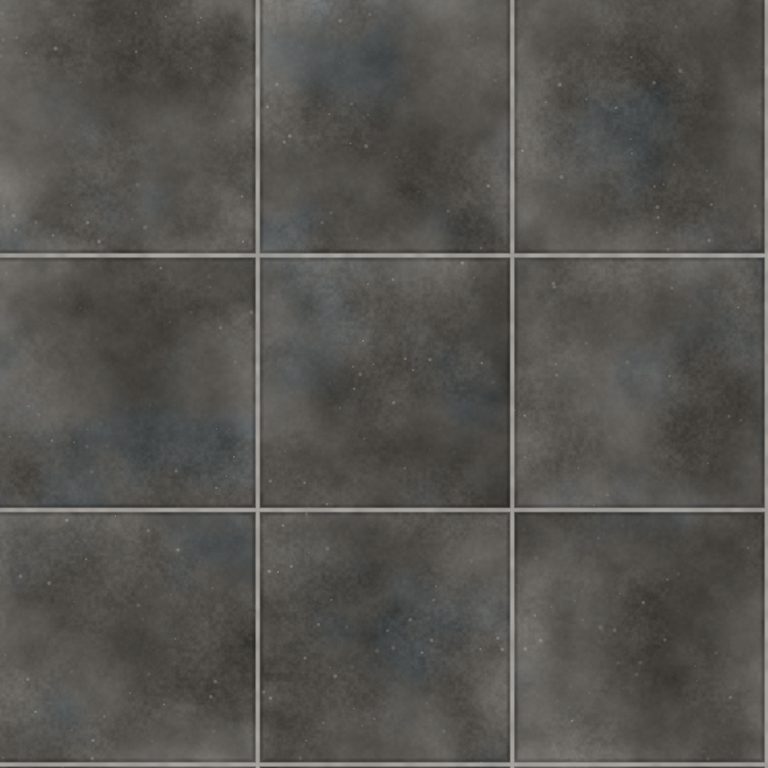
Give the GLSL for this texture, as a three.js fragment shader.

```glsl
// Worn charcoal cement tiles, three by three, with thin pale grout joints.
varying vec2 vUv;

#define PITCH 0.3314
#define ORIGIN vec2(0.0042, 0.0012)
#define JOINT_HALF_WIDTH 0.0028
#define JOINT_SOFTNESS 0.0016
#define TILE_COLOR vec3(0.323, 0.314, 0.296)
#define GROUT_COLOR vec3(0.63, 0.62, 0.60)
#define BLUE_TINT vec3(-0.022, 0.000, 0.018)
#define CLOUD_AMOUNT 0.20
#define GRAIN_AMOUNT 0.055
#define EDGE_WEAR 0.085
#define SPECK_GRID 54.0

float hash(vec2 p) {
  vec3 q = fract(vec3(p.xyx) * 0.1031);
  q += dot(q, q.yzx + 33.33);
  return fract((q.x + q.y) * q.z);
}

vec2 hash2(vec2 p) {
  return vec2(hash(p), hash(p + 71.7));
}

float noise(vec2 p) {
  vec2 i = floor(p), f = fract(p);
  f = f * f * (3.0 - 2.0 * f);
  return mix(mix(hash(i), hash(i + vec2(1.0, 0.0)), f.x),
             mix(hash(i + vec2(0.0, 1.0)), hash(i + 1.0), f.x), f.y);
}

float fbm(vec2 p) {
  float sum = 0.0, amplitude = 0.5;
  for (int i = 0; i < 5; i++) {
    sum += amplitude * noise(p);
    p = mat2(1.6, 1.2, -1.2, 1.6) * p + 17.3;
    amplitude *= 0.5;
  }
  return sum / 0.97;
}

// Small pale chips, at most one per grid cell, searched in the neighbours
float specks(vec2 p) {
  vec2 g = p * SPECK_GRID, cell = floor(g);
  float result = 0.0;
  for (int y = -1; y <= 1; y++) {
    for (int x = -1; x <= 1; x++) {
      vec2 id = cell + vec2(float(x), float(y)) + 9.0;
      vec2 d = g - (id - 9.0) - hash2(id);
      float radius = mix(0.08, 0.22, hash(id + 5.1));
      float present = step(0.88, hash(id + 31.0));
      result = max(result, present * (1.0 - smoothstep(0.3, 1.0, length(d) / radius)));
    }
  }
  return result;
}

// Clouding, worn rims and grain; t is the position inside the tile
vec3 tileSurface(vec2 p, vec2 t, vec2 id) {
  vec2 seed = hash2(id + 3.7);
  vec2 q = t + seed * 40.0 + id * 13.0;
  float clouds = fbm(q * 2.6) - 0.5;
  float mottle = fbm(q * 9.0 + 20.0) - 0.5;
  float tone = CLOUD_AMOUNT * clouds + 0.09 * mottle;

  // Each tile has its own tone and fades in its own direction
  float angle = 6.2832 * hash(id + 19.0);
  tone += 0.02 * (seed.x - 0.5);
  tone += 0.055 * dot(t - 0.5, vec2(cos(angle), sin(angle)));

  // Scuffed light rim and a darker, unevenly fired middle
  vec2 rim = min(t, 1.0 - t);
  float edge = min(rim.x, rim.y) + 0.14 * clouds;
  float scuff = smoothstep(0.35, 0.75, fbm(q * 3.7 + 50.0));
  tone += EDGE_WEAR * scuff * (1.0 - smoothstep(0.0, 0.23, edge));
  vec2 middle = (t - 0.35 - 0.3 * seed) * vec2(1.2, 0.9);
  tone -= 0.026 * exp(-9.0 * dot(middle, middle));

  // Fine grain, strongest in rough patches
  float rough = smoothstep(0.35, 0.7, fbm(q * 4.0 + 80.0));
  float grain = 0.6 * noise(p * 190.0) + 0.4 * noise(p * 370.0 + 8.0) - 0.5;
  tone += GRAIN_AMOUNT * grain * (0.6 + 0.9 * rough);
  tone += 0.11 * specks(p) * (0.25 + rough);

  float blue = smoothstep(0.52, 0.78, fbm(q * 3.0 + 110.0));
  return TILE_COLOR + tone + BLUE_TINT * blue;
}

void main() {
  // Rows count downward from the top
  vec2 p = vec2(vUv.x, 1.0 - vUv.y);
  vec2 grid = (p - ORIGIN) / PITCH;
  vec2 id = clamp(floor(grid), 0.0, 2.0);
  vec3 color = tileSurface(p, clamp(grid - id, 0.0, 1.0), id);

  // Distance to the nearest joint; none runs along the left or top border
  vec2 nearest = clamp(floor(grid + 0.5), 1.0, 3.0);
  vec2 gap = abs(grid - nearest) * PITCH;
  float d = min(gap.x, gap.y);

  // Shaded tile lip, then the grout
  float lip = 1.0 - smoothstep(0.004, 0.0095, d);
  color *= 1.0 - lip * (0.14 + 0.16 * noise(p * 60.0));
  float joint = 1.0 - smoothstep(JOINT_HALF_WIDTH - JOINT_SOFTNESS, JOINT_HALF_WIDTH + JOINT_SOFTNESS, d);
  vec3 grout = GROUT_COLOR + 0.08 * (noise(p * 75.0) - 0.5);
  gl_FragColor = vec4(mix(color, grout, joint), 1.0);
}
```
